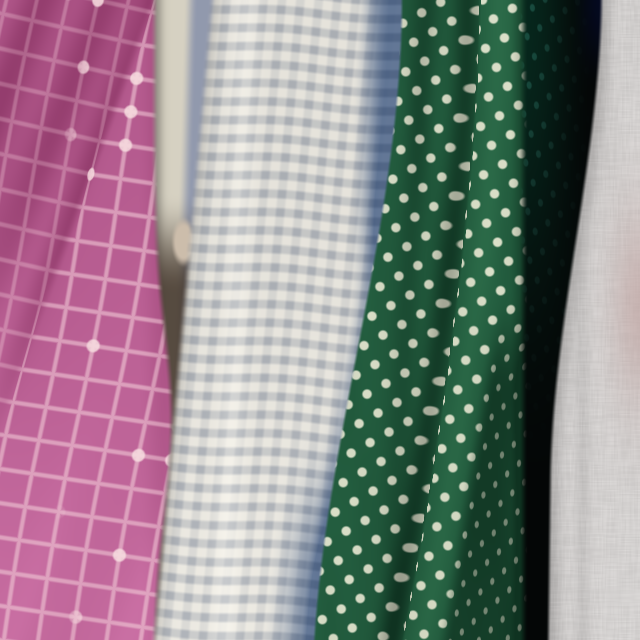
A Shadertoy shader for this texture:

```glsl
const vec3 PINK = vec3(.79, .43, .64), PLUM = vec3(.58, .24, .43), PINK_LINE = vec3(.93, .76, .82);
const vec3 CREAM = vec3(.90, .89, .86), CHECK = vec3(.63, .65, .68), BLUE = vec3(.27, .36, .50);
const vec3 GREEN = vec3(.14, .37, .25), DEEP_GREEN = vec3(.06, .20, .13), DOT = vec3(.86, .88, .79);
const vec3 BLACK = vec3(.015, .025, .025), LINEN = vec3(.82, .81, .805), BROWN = vec3(.25, .20, .16);
const float GRID_STEP = .0535;
const float CHECK_STEP = .0288;
const float DOT_RADIUS = .0073;
const vec2 DOT_AXIS = vec2(-.0296, -.0165);
const vec2 DOT_ORIGIN = vec2(.6233, .5686);

float hash(vec2 p) {
    p = fract(p * vec2(.1031, .1137));
    p += dot(p, p.yx + 33.33);
    return fract((p.x + p.y) * p.x * 97.3);
}

float noise(vec2 p) {
    vec2 i = floor(p), f = fract(p);
    f = f * f * (3. - 2. * f);
    return mix(mix(hash(i), hash(i + vec2(1, 0)), f.x),
               mix(hash(i + vec2(0, 1)), hash(i + 1.), f.x), f.y);
}

float bump(float x, float center, float width) {
    float d = (x - center) / width;
    return exp(-d * d);
}

// Coverage to the right of an edge
float rightOf(float x, float edge, float softness) {
    float s = softness + .7 / iResolution.x;
    return smoothstep(edge - s, edge + s, x);
}

// Windowpane cloth with diagonal folds and bright knots
vec3 pinkCloth(vec2 p) {
    float t = 1. - p.y;
    float fold = p.x - .24 + .36 * t;
    float front = rightOf(fold, 0., .008);
    vec2 g = vec2(p.x - .18 * p.y - .006, p.y + .15 * p.x);
    g.x += (1. - front) * (.12 * fold - .012);
    g.y += (1. - front) * .07 * fold;
    g.x += .004 * sin(p.y * 9.);
    vec2 cell = g / GRID_STEP;
    vec2 d = abs(fract(cell + .5) - .5) * GRID_STEP;
    vec2 line = 1. - smoothstep(vec2(.001), vec2(.0058), d);

    float shade = .22 + .25 * noise(vec2(fold * 22., p.y * 2.));
    float pleats = .5 + .5 * sin(fold * 62. + 2.2 * t);
    shade += (1. - front) * (.18 + .5 * pleats) * (1. - smoothstep(.2, .75, t));
    shade += .3 * bump(fold, -.018, .025) * (1. - t);
    shade += .35 * smoothstep(.215, .26, p.x) * (1. - .4 * t);
    vec3 col = mix(PINK, PLUM, clamp(shade, 0., 1.));
    col += .05 * smoothstep(.4, 1., t);
    col = mix(col, PINK_LINE, max(line.x, line.y) * mix(.45, .72, front) * (1. - .35 * shade));

    float knot = step(.72, hash(floor(cell + .5) + 7.)) * smoothstep(.08, .15, p.x);
    return mix(col, vec3(.97, .87, .88), knot * .85 * (1. - smoothstep(.008, .0125, length(d))));
}

// Pale lining, blue stripe, knob and shadow in the narrow gap
vec3 gapLining(vec2 p) {
    float t = 1. - p.y;
    vec3 col = mix(vec3(.84, .82, .76), vec3(.57, .60, .68), rightOf(p.x, .298 - .03 * t, .01));
    col *= 1. - .3 * bump(p.x, .242, .012);
    col = mix(col, BROWN, smoothstep(.30, .46, t) * .85);
    float knob = length((p - vec2(.287, .622)) / vec2(.018, .036));
    return mix(col, vec3(.80, .74, .67), 1. - smoothstep(.65, 1.15, knob));
}

// Softly focused gingham
vec3 gingham(vec2 p, float leftEdge, float rightEdge) {
    float t = 1. - p.y;
    vec2 g = vec2(p.x - .095 * p.y, p.y + .06 * p.x + .003 * sin(p.x * 25.));
    vec2 band = smoothstep(-.55, .75, cos(6.28318 * g / CHECK_STEP));
    float ridge = bump(p.x, .385 - .035 * t, .022);
    vec3 col = mix(CREAM, CHECK, band.y * .48 + band.x * .25 * (1. - .7 * ridge) + band.x * band.y * .14);
    col += .04 * ridge + .025 * smoothstep(.3, 1., t);
    col *= 1. - .12 * bump(p.x, leftEdge, .015);
    float topShade = smoothstep(.555, .605, p.x + .03 * t) * (1. - smoothstep(.30, .52, t));
    float lowShade = smoothstep(.0, .09, p.x - rightEdge + .085) * smoothstep(.64, .93, t);
    float rim = .4 * bump(p.x, rightEdge, .014);
    return mix(col, BLUE + .06 * (1. - band.y), clamp(max(topShade * .85, lowShade * .8) + rim, 0., .9));
}

float polkaDots(vec2 p, float radius) {
    mat2 axes = mat2(DOT_AXIS, vec2(-DOT_AXIS.y, DOT_AXIS.x) * vec2(1.04, 1.));
    vec2 q = inverse(axes) * (p - DOT_ORIGIN);
    float d = length(axes * (fract(q + .5) - .5));
    float s = .0012 + .5 / iResolution.x;
    return 1. - smoothstep(radius - s, radius + s, d);
}

// Dotted cloth: rear panel, squeezed seam, front panel and dim pleat
vec3 greenCloth(vec2 p) {
    float t = 1. - p.y;
    float seam = .75 - .12 * pow(t, 1.6);
    float front = rightOf(p.x, seam, .002);
    float pleat = rightOf(p.x, .86 - .165 * t, .012) * smoothstep(.45, .62, t);
    vec2 q = p;
    q.x += front * .011 - (1. - front) * .012 * bump(p.x, seam, .02);
    q.x += pleat * .7 * (p.x - .86 + .165 * t);
    float dots = polkaDots(q, DOT_RADIUS * (1. - .25 * pleat));
    float shade = .75 * bump(p.x, seam - .018, .022) * (1. - front);
    shade += .5 * bump(p.x, .665 - .06 * t, .022) * (1. - .6 * t);
    shade += .7 * pleat + .55 * smoothstep(.795, .82, p.x);
    shade += .15 * noise(p * vec2(35., 5.));
    vec3 col = mix(GREEN, DEEP_GREEN, clamp(shade, 0., 1.));
    col += vec3(.03, .05, .035) * bump(p.x, seam + .03, .022);
    return mix(col, DOT * (1. - .3 * clamp(shade, 0., 1.)), dots * (1. - .35 * pleat));
}

// Deep shadow with faint rows of dots
vec3 darkFold(vec2 p) {
    float t = 1. - p.y;
    float glow = (1. - smoothstep(.0, .75, t)) * (1. - smoothstep(.82, .93, p.x));
    vec3 col = mix(BLACK, vec3(.025, .15, .11), glow);
    col += vec3(.0, .01, .10) * smoothstep(.89, .94, p.x) * (1. - smoothstep(.0, .15, t));
    float dots = polkaDots(vec2(p.x * 1.5, p.y + .15 * p.x), DOT_RADIUS * .8);
    return col + vec3(.07, .15, .14) * dots * glow;
}

// Woven pale cloth
vec3 linen(vec2 p, float edge) {
    float t = 1. - p.y;
    float weave = noise(p * vec2(480., 45.)) + noise(p * vec2(45., 480.)) - 1.;
    vec3 col = LINEN + .035 * weave + .03 * (noise(p * vec2(24., 4.)) - .5);
    col *= 1. - .16 * bump(p.x, edge, .018) - .07 * bump(p.x, .91, .012) * smoothstep(.3, .6, t);
    float blush = bump(p.x, 1., .045) * bump(t, .48, .15);
    return mix(col, vec3(.76, .64, .63), blush * .6);
}

void mainImage(out vec4 fragColor, in vec2 fragCoord) {
    vec2 p = fragCoord / iResolution.xy;
    float t = 1. - p.y;
    float pinkEdge = .241 + .027 * bump(t, .66, .2);
    float checkEdge = .332 - .091 * t;
    float greenEdge = .628 - .14 * smoothstep(0., 1.1, t);
    float linenEdge = .94 - .07 * smoothstep(0., .75, t) - .013 * t;

    // Garments layered from left to right
    vec3 col = mix(pinkCloth(p), gapLining(p), rightOf(p.x, pinkEdge, .005));
    col = mix(col, gingham(p, checkEdge, greenEdge), rightOf(p.x, checkEdge, .006));
    col = mix(col, greenCloth(p), rightOf(p.x, greenEdge, .002));
    col = mix(col, darkFold(p), rightOf(p.x, .818, .006));
    col = mix(col, linen(p, linenEdge), rightOf(p.x, linenEdge, .003));
    fragColor = vec4(clamp(col, 0., 1.), 1.);
}
```
